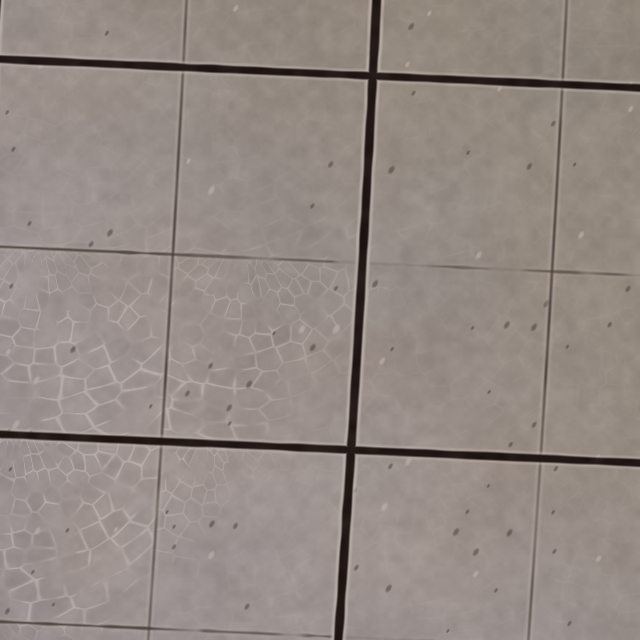
Give the GLSL for this texture, as a WebGL 2 fragment shader.

```glsl
#version 300 es
precision highp float;

uniform vec2 u_resolution;
out vec4 fragColor;

const float TILE = 0.295;
const vec3 COOL_TILE = vec3(0.612, 0.572, 0.562);
const vec3 WARM_TILE = vec3(0.570, 0.530, 0.490);
const vec3 PALE_RIM = vec3(0.735, 0.690, 0.665);
const vec3 DARK_JOINT = vec3(0.105, 0.065, 0.055);
const vec3 THIN_JOINT = vec3(0.270, 0.230, 0.205);

float hash(vec2 p) {
  return fract(sin(dot(p, vec2(127.1, 311.7))) * 43758.545);
}

vec2 hash2(vec2 p) {
  return vec2(hash(p), hash(p + 37.2));
}

float noise(vec2 p) {
  vec2 i = floor(p), f = fract(p);
  f = f * f * (3.0 - 2.0 * f);
  return mix(mix(hash(i), hash(i + vec2(1, 0)), f.x),
             mix(hash(i + vec2(0, 1)), hash(i + vec2(1, 1)), f.x), f.y);
}

float fbm(vec2 p) {
  float sum = 0.0, gain = 0.5;
  for (int i = 0; i < 4; i++) {
    sum += gain * noise(p);
    p = p * 2.03 + 11.7;
    gain *= 0.5;
  }
  return sum;
}

// Soft stripe around distance zero
float stripe(float dist, float halfWidth, float soft) {
  return 1.0 - smoothstep(halfWidth - soft, halfWidth + soft, abs(dist));
}

// Distance to the nearest joint; every second joint shares a phase
float jointDistance(float g, float phase) {
  float k = g - phase;
  return abs(k - 2.0 * floor(k * 0.5 + 0.5)) * TILE;
}

// Skewed, slightly bowed tile coordinates
vec2 tileGrid(vec2 p) {
  float x = p.x - 0.5286 - 0.06 * p.y - 0.01 * p.y * (1.0 - p.y);
  float y = p.y + 0.045 * p.x - 0.3216;
  return vec2(x / 0.297, y / 0.293);
}

// x: gap between the two nearest cell points, y: cell tone
vec2 stones(vec2 q) {
  vec2 cell = floor(q);
  float first = 9.0, second = 9.0, tone = 0.0;
  for (int j = -1; j <= 1; j++)
    for (int i = -1; i <= 1; i++) {
      vec2 c = cell + vec2(i, j);
      float d = length(c + 0.2 + 0.6 * hash2(c) - q);
      if (d < first) { second = first; first = d; tone = hash(c + 5.1); }
      else second = min(second, d);
    }
  return vec2(second - first, tone);
}

// Fans of small stones laid in arcs within each tile
vec2 stoneFan(vec2 g) {
  vec2 id = floor(g);
  vec2 centre = vec2(0.1 + 0.35 * hash(id), 1.15);
  vec2 t = (fract(g) - centre) * TILE;
  return stones(vec2(atan(t.x, -t.y) * 6.0, length(t) / 0.028) + id * 17.0);
}

// Sparse slanted chips, one candidate per cell
float chips(vec2 p, float scale, float density, float seed) {
  vec2 q = p * scale, cell = floor(q);
  vec2 d = fract(q) - 0.25 - 0.5 * hash2(cell + seed);
  float size = 0.07 + 0.08 * hash(cell + seed + 3.0);
  float blob = 1.0 - smoothstep(0.4, 1.3, length(vec2(d.x - 0.4 * d.y, d.y * 0.7)) / size);
  return blob * step(hash(cell + seed + 8.0), density);
}

void main() {
  vec2 p = gl_FragCoord.xy / u_resolution;
  float soft = max(0.0022, 0.8 / min(u_resolution.x, u_resolution.y));
  vec2 g = tileGrid(p);

  // Tile surface
  vec3 color = mix(COOL_TILE, WARM_TILE, smoothstep(0.55, 1.75, p.x + p.y));
  color += 0.055 * (fbm(p * 9.0) - 0.47) + 0.075 * (fbm(p * 55.0) - 0.47);
  color += vec3(0.012, 0.0, -0.016) * (noise(p * 7.0 + 4.0) - 0.5);

  // Stone pattern, clearest at lower left
  float worn = (1.0 - smoothstep(0.02, 0.24, p.x - 0.8 * p.y)) * (1.0 - smoothstep(0.48, 0.68, p.y));
  vec2 fan = stoneFan(g);
  float relief = mix(0.14, 1.0, worn);
  color += relief * 0.09 * stripe(fan.x, 0.08, 0.08) * smoothstep(0.25, 0.7, noise(p * 38.0));
  color -= relief * 0.035 * (fan.y - 0.3) * smoothstep(0.1, 0.35, fan.x);

  // Scattered chips
  color = mix(color, PALE_RIM, 0.65 * chips(p, 26.0, 0.03 + 0.05 * worn, 2.0));
  color = mix(color, THIN_JOINT, 0.50 * chips(p + 0.31, 32.0, 0.06, 9.0));

  // Thin joints: uneven columns, broken rows fading to the right
  float thinX = jointDistance(g.x, 1.0);
  float thinY = jointDistance(g.y, 1.0) + 0.002 * (noise(p * 40.0) - 0.5);
  float wearX = (0.55 + 0.4 * noise(p * vec2(5.0, 24.0))) * mix(0.72, 1.0, stripe(p.y - 0.6, 0.3, 0.1));
  float dashes = smoothstep(0.48, 0.78, noise(vec2(p.x * 24.0, floor(g.y + 0.5) * 7.0)));
  float wearY = mix(0.85, 0.12 + 0.5 * dashes, smoothstep(0.23, 0.33, p.x));
  color = mix(color, PALE_RIM, 0.30 * stripe(thinX, 0.0065, 0.003));
  color = mix(color, PALE_RIM, 0.25 * wearY * stripe(thinY, 0.006, 0.003));
  color = mix(color, THIN_JOINT, wearX * stripe(thinX, 0.0021, soft));
  color = mix(color, THIN_JOINT, wearY * stripe(thinY, 0.0020, soft));

  // Thick joints with pale rims
  float wobble = 0.0014 * (noise(p * 30.0) - 0.5);
  float thickX = jointDistance(g.x, 0.0) + wobble;
  float thickY = jointDistance(g.y, 0.0) + wobble;
  float rimWear = 0.65 + 0.35 * noise(p * 45.0);
  color = mix(color, PALE_RIM, 0.90 * rimWear * stripe(thickX, 0.0115, 0.0025));
  color = mix(color, PALE_RIM, 0.65 * rimWear * stripe(thickY, 0.0100, 0.0025));
  float core = max(stripe(thickX, 0.0066, soft), stripe(thickY, 0.0058, soft));
  color = mix(color, DARK_JOINT + 0.05 * noise(p * 60.0), core);

  fragColor = vec4(clamp(color, 0.0, 1.0), 1.0);
}
```
